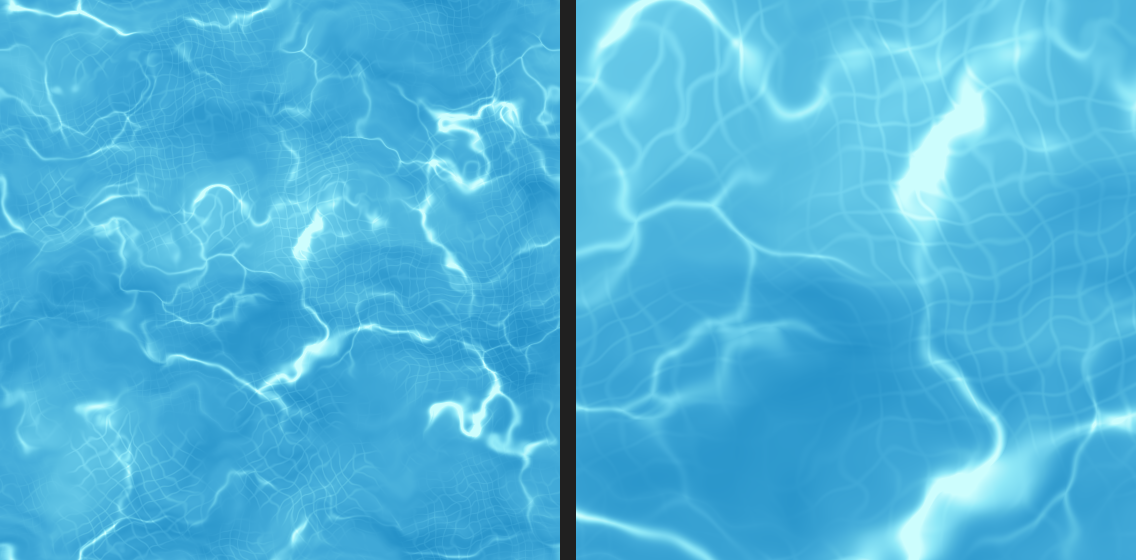
Left, the full canvas; right, a detail of the centre.
Write a WebGL 2 fragment shader that draws this texture.

```glsl
#version 300 es
precision highp float;
// Sunlit pool water: drifting blue depths, a refracted grid of floor tiles,
// thin surface wisps and bright caustic lines taken from warped cell borders.
// Every layer repeats a whole number of times, so the square tiles.

#define DEPTH_CONTRAST 2.3   // strength of the broad light and dark areas
#define BASE_TONE 0.72       // overall brightness, in palette steps
#define BEND 0.13            // how far caustic lines are bent
#define TILE_BEND 0.035      // how far floor tiles are bent
#define TILE_LIGHT 0.85      // brightness of the tile joints
#define CAUSTIC_LIGHT 3.0    // brightness of the large caustics
#define CAUSTIC_WIDTH 0.055  // width of the caustics, in cells
#define FINE_LIGHT 1.5       // brightness of the small caustics
#define WISP_LIGHT 0.65      // brightness of the surface wisps

uniform vec2 u_resolution;
out vec4 outColor;

const vec3 WATER[6] = vec3[6](
  vec3(0.19, 0.61, 0.81), vec3(0.26, 0.67, 0.85), vec3(0.34, 0.74, 0.88),
  vec3(0.44, 0.82, 0.93), vec3(0.56, 0.91, 0.97), vec3(0.76, 0.98, 0.99));

vec2 hash2(vec2 cell, float seed) {
  vec3 q = fract(vec3(cell.xyx + seed * 17.0) * vec3(0.1031, 0.1030, 0.0973));
  q += dot(q, q.yzx + 33.33);
  return fract((q.xx + q.yz) * q.zy);
}

float gradientDot(vec2 cell, vec2 offset, vec2 period, float seed) {
  float angle = 6.2832 * hash2(mod(cell, period), seed).x;
  return dot(vec2(cos(angle), sin(angle)), offset);
}

// Gradient noise that wraps after one unit of uv.
float noise(vec2 uv, vec2 period, float seed) {
  vec2 p = uv * period, i = floor(p), f = p - i;
  vec2 s = f * f * f * (f * (f * 6.0 - 15.0) + 10.0);
  vec2 e = vec2(1.0, 0.0);
  float low = mix(gradientDot(i, f, period, seed),
                  gradientDot(i + e.xy, f - e.xy, period, seed), s.x);
  float high = mix(gradientDot(i + e.yx, f - e.yx, period, seed),
                   gradientDot(i + e.xx, f - e.xx, period, seed), s.x);
  return mix(low, high, s.y);
}

float fbm(vec2 uv, vec2 period, float seed) {
  float sum = 0.0, amplitude = 1.0;
  for (int octave = 0; octave < 4; octave++) {
    sum += amplitude * noise(uv, period, seed + float(octave));
    amplitude *= 0.5;
    period *= 2.0;
  }
  return sum;
}

vec2 warp(vec2 uv, vec2 period, float seed) {
  return vec2(fbm(uv, period, seed), fbm(uv, period, seed + 9.0));
}

// Glowing cell borders, brightest where three cells meet.
float caustic(vec2 uv, vec2 period, float width, float seed) {
  vec2 p = uv * period, i = floor(p), f = p - i;
  vec3 nearest = vec3(9.0);
  for (int y = -1; y <= 1; y++)
    for (int x = -1; x <= 1; x++) {
      vec2 o = vec2(x, y);
      float d = length(o + 0.1 + 0.8 * hash2(mod(i + o, period), seed) - f);
      if (d < nearest.x) nearest = vec3(d, nearest.xy);
      else if (d < nearest.y) nearest = vec3(nearest.x, d, nearest.y);
      else nearest.z = min(nearest.z, d);
    }
  float edge = (nearest.y - nearest.x) / width;
  float knot = exp(-4.0 * (nearest.z - nearest.x));
  return exp(-edge * edge) * (0.65 + 0.9 * knot) + 0.28 * exp(-edge * 0.3);
}

// Light joints of a square grid; whole-number axes keep it seamless.
float tileJoints(vec2 uv, vec2 axis) {
  vec2 g = vec2(dot(axis, uv), dot(vec2(-axis.y, axis.x), uv));
  vec2 soft = max(vec2(0.15), fwidth(g));
  vec2 joint = 1.0 - smoothstep(vec2(0.0), soft, 0.5 - abs(fract(g) - 0.5));
  return max(joint.x, joint.y) + 0.3 * min(joint.x, joint.y);
}

void main() {
  vec2 uv = gl_FragCoord.xy / u_resolution;
  vec2 swell = warp(uv, vec2(4.0), 1.0);
  vec2 bent = uv + BEND * swell;

  // Broad depths and flat streaks
  float tone = BASE_TONE + DEPTH_CONTRAST * fbm(uv + 0.1 * swell, vec2(3.0, 4.0), 21.0);
  tone += 0.9 * noise(bent, vec2(7.0, 22.0), 31.0);
  tone += 0.45 * noise(bent, vec2(24.0, 40.0), 33.0);

  // Floor tiles, in two orientations that fade in and out
  vec2 floorUv = uv + TILE_BEND * (swell + warp(uv, vec2(7.0), 41.0));
  float region = fbm(uv, vec2(3.0), 51.0);
  tone += TILE_LIGHT * 0.75 * smoothstep(-0.12, 0.3, region) * tileJoints(floorUv, vec2(56.0, 13.0));
  tone += TILE_LIGHT * smoothstep(0.08, 0.4, -region) * tileJoints(floorUv, vec2(36.0, 25.0));

  // Surface wisps
  float fold = abs(noise(bent, vec2(6.0, 13.0), 61.0));
  tone += WISP_LIGHT * exp(-fold * 18.0) * smoothstep(-0.1, 0.35, noise(uv, vec2(5.0), 63.0));

  // Caustics, tapering with their masks
  float lit = smoothstep(-0.22, 0.3, fbm(uv, vec2(4.0), 71.0));
  float fineLit = smoothstep(0.0, 0.35, fbm(uv, vec2(3.0), 81.0));
  tone += CAUSTIC_LIGHT * lit * caustic(bent, vec2(4.0, 5.0), CAUSTIC_WIDTH * (0.5 + 0.7 * lit), 73.0);
  tone += FINE_LIGHT * fineLit * caustic(bent, vec2(9.0, 11.0), CAUSTIC_WIDTH * 1.3, 83.0);

  // Palette ramp
  tone = clamp(tone, -0.6, 5.2);
  int stop = int(clamp(floor(tone), 0.0, 4.0));
  outColor = vec4(mix(WATER[stop], WATER[stop + 1], tone - float(stop)), 1.0);
}
```
